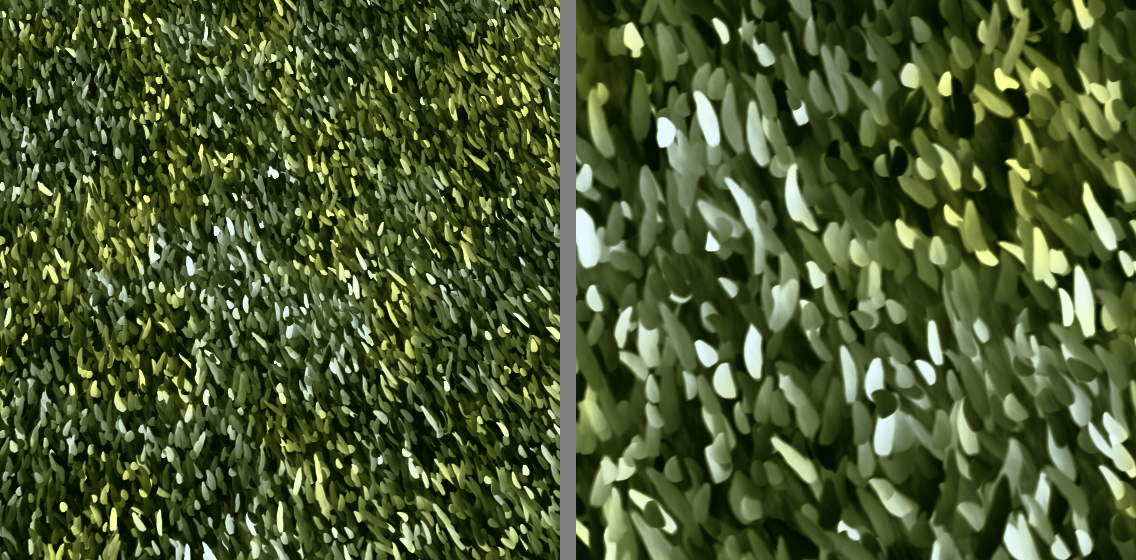
Left: the whole. Right: its middle third, enlarged.
Give the GLSL for this texture, as a Shadertoy shader.

```glsl
// A sunlit lawn seen at a slant: layers of short, bent blades scattered on
// jittered grids, painted from shaded depth to bright tips. Each blade carries
// a tone, and a colour ramp turns the tone into shadow, green or pale glint.

vec4 hash4(vec2 p) {
    vec4 q = fract(p.xyxy * vec4(0.1031, 0.1030, 0.0973, 0.1099));
    q += dot(q, q.wzxy + 33.33);
    return fract((q.xxyz + q.yzzw) * q.zywx);
}

float valueNoise(vec2 p) {
    vec2 cell = floor(p), f = fract(p);
    f = f * f * (3.0 - 2.0 * f);
    float low = mix(hash4(cell).x, hash4(cell + vec2(1, 0)).x, f.x);
    float high = mix(hash4(cell + vec2(0, 1)).x, hash4(cell + vec2(1, 1)).x, f.x);
    return mix(low, high, f.y);
}

float fbm(vec2 p) {
    float sum = 0.0, weight = 0.5;
    for (int i = 0; i < 4; i++) {
        sum += weight * valueNoise(p);
        p = mat2(1.6, 1.2, -1.2, 1.6) * p + 7.3;
        weight *= 0.5;
    }
    return sum / 0.9375;
}

// Tone is roughly a standard normal value: -2 is deep shade, 2 is a glint.
vec3 grassRamp(float tone) {
    vec3 color = mix(vec3(0.02, 0.05, 0.00), vec3(0.05, 0.10, 0.00), clamp((tone + 2.3) / 0.7, 0.0, 1.0));
    color = mix(color, vec3(0.16, 0.20, 0.05), clamp((tone + 1.6) / 0.8, 0.0, 1.0));
    color = mix(color, vec3(0.27, 0.32, 0.13), clamp((tone + 0.8) / 0.75, 0.0, 1.0));
    color = mix(color, vec3(0.39, 0.44, 0.25), clamp((tone + 0.05) / 0.7, 0.0, 1.0));
    color = mix(color, vec3(0.56, 0.60, 0.42), clamp((tone - 0.65) / 0.6, 0.0, 1.0));
    color = mix(color, vec3(0.82, 0.87, 0.69), clamp((tone - 1.25) / 0.65, 0.0, 1.0));
    return mix(color, vec3(0.95, 0.98, 0.86), clamp((tone - 1.9) / 0.8, 0.0, 1.0));
}

// Paints one grid of blades over the tone below it.
float paintBlades(float tone, vec2 p, float layer, float depth) {
    vec2 cellSize = vec2(0.030, 0.045);
    vec2 grid = p / cellSize + layer * vec2(17.37, 31.73);
    vec2 home = floor(grid);
    for (int j = -1; j <= 1; j++)
    for (int i = -1; i <= 1; i++) {
        vec2 cell = home + vec2(i, j);
        vec4 place = hash4(cell + layer * 57.0);
        vec4 look = hash4(cell + layer * 91.0 + 211.0);

        // Local frame: most blades lean to the upper left.
        float angle = -0.33 + 0.72 * (place.z + place.w - 1.0);
        vec2 along = vec2(sin(angle), cos(angle));
        vec2 offset = (grid - cell - place.xy) * cellSize;
        float halfLength = mix(0.009, 0.030, look.x * look.x);
        float t = dot(offset, along) / halfLength;
        float side = dot(offset, vec2(along.y, -along.x));
        side += (look.y - 0.5) * 0.009 * (t * t - 0.4);

        // Tapered body with a soft rim.
        float width = mix(0.0042, 0.0070, look.z) * (1.0 - 0.25 * t);
        float body = width * sqrt(max(1.0 - t * t, 0.0));
        float cover = 1.0 - smoothstep(-0.0022, 0.0016, abs(side) - body);
        cover *= 1.0 - smoothstep(0.80, 1.0, abs(t));

        float ownTone = 2.3 * (look.w + fract(look.y * 7.1) + fract(place.z * 9.7) - 1.5);
        float shading = 0.28 * t - 0.38 * side / width;
        tone = mix(tone, ownTone + shading + 1.1 * (depth - 0.5), cover);
    }
    return tone;
}

void mainImage(out vec4 fragColor, in vec2 fragCoord) {
    vec2 uv = fragCoord / iResolution.xy;

    // Perspective: blades grow smaller toward the top.
    vec2 ground = vec2((uv.x - 0.5) * (0.88 + 0.46 * uv.y),
                       0.88 * uv.y + 0.23 * uv.y * uv.y) + 3.0;
    vec2 sway = vec2(fbm(ground * 22.0), fbm(ground * 22.0 + 40.0)) - 0.5;
    vec2 p = ground + 0.010 * sway;

    // Shaded undergrowth, stretched along the lean of the blades.
    vec2 strand = vec2(p.x + 0.33 * p.y, p.y) * vec2(85.0, 38.0);
    float tone = -1.3 + 3.0 * (fbm(strand) - 0.5);

    const int LAYERS = 7;
    for (int i = 0; i < LAYERS; i++) {
        tone = paintBlades(tone, p, float(i) + 1.0, float(i) / float(LAYERS - 1));
    }

    // Clumps of sun and shade, fine mottling, stronger contrast in front.
    float clump = fbm(ground * vec2(5.0, 8.0) + 11.0) - 0.5;
    float mottle = fbm(strand * 1.3 + 23.0) - 0.5;
    tone = tone * mix(1.12, 0.90, uv.y) + 2.0 * clump + 1.0 * mottle;

    // Patches drift between cool and yellowish green.
    float warmth = smoothstep(0.3, 0.7, fbm(ground * 9.0 + 70.0));
    vec3 color = grassRamp(tone);
    color *= mix(vec3(0.95, 1.0, 1.16), vec3(1.04, 1.03, 0.70), warmth);
    fragColor = vec4(clamp(color, 0.0, 1.0), 1.0);
}
```
